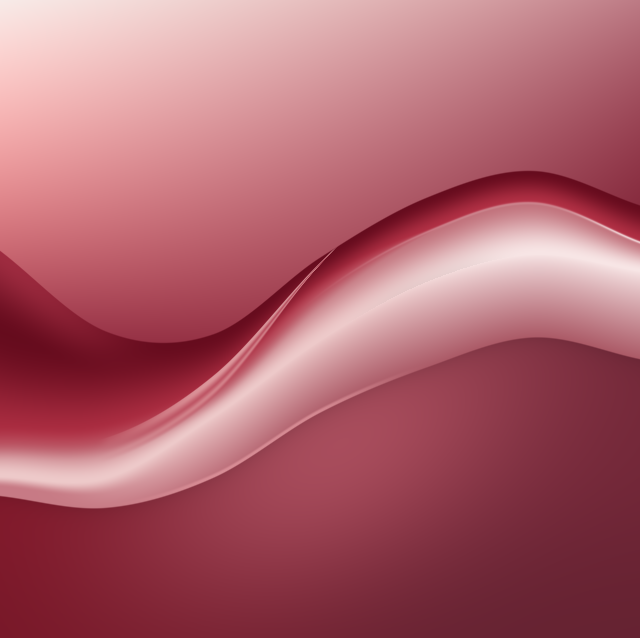
Write a Shadertoy shader that draws this background.

```glsl
// A satin ribbon wave folding across a rose and burgundy gradient.
#define WINE vec3(0.40, 0.045, 0.115)
#define CRIMSON vec3(0.70, 0.19, 0.27)
#define ROSE vec3(0.75, 0.43, 0.47)
#define BLUSH vec3(0.93, 0.79, 0.79)
#define PEARL vec3(0.97, 0.90, 0.90)
#define FOLD_TIP 0.522
#define RIM_WIDTH 0.006

// Smooth height curve through seven evenly spaced knots.
float curve(float k[7], float x) {
    float p = clamp(x, 0.0, 0.9999) * 6.0;
    int i = int(p);
    float t = p - float(i);
    float a = k[i], b = k[i + 1];
    float before = i > 0 ? k[i - 1] : 2.0 * a - b;
    float after = i < 5 ? k[i + 2] : 2.0 * b - a;
    float m = 0.5 * (b - before), n = 0.5 * (after - a);
    return a + t * (m + t * (3.0 * (b - a) - 2.0 * m - n + t * (2.0 * (a - b) + m + n)));
}

// Quadratic blend that passes through b at t = 0.5.
vec3 blend3(vec3 a, vec3 b, vec3 c, float t) {
    return a * (1.0 - t) * (1.0 - 2.0 * t) + b * 4.0 * t * (1.0 - t) + c * t * (2.0 * t - 1.0);
}

// One inside the span lo..hi, with feathered ends.
float band(float lo, float hi, float feather, float x) {
    return smoothstep(lo - feather, lo + feather, x) * (1.0 - smoothstep(hi - feather, hi + feather, x));
}

vec3 upperBackdrop(vec2 uv) {
    vec3 top = blend3(vec3(0.97, 0.92, 0.91), vec3(0.90, 0.74, 0.74), vec3(0.74, 0.48, 0.52), uv.x);
    vec3 middle = blend3(vec3(0.92, 0.60, 0.61), vec3(0.76, 0.45, 0.49), vec3(0.56, 0.21, 0.28), uv.x);
    vec3 low = blend3(vec3(0.60, 0.20, 0.28), vec3(0.58, 0.20, 0.27), vec3(0.45, 0.10, 0.18), uv.x);
    return blend3(top, middle, low, (1.0 - uv.y) / 0.52);
}

vec3 lowerBackdrop(vec2 uv, float depth) {
    vec3 base = mix(vec3(0.50, 0.09, 0.16), vec3(0.43, 0.145, 0.21), smoothstep(0.0, 0.8, uv.x));
    base *= mix(0.93, 1.03, smoothstep(0.0, 0.3, uv.y));
    vec2 d = uv - vec2(0.53, 0.31);
    vec2 q = vec2(dot(d, vec2(0.86, 0.50)) / 0.35, dot(d, vec2(-0.50, 0.86)) / 0.20);
    base = mix(base, vec3(0.67, 0.31, 0.37), 0.95 * exp(-dot(q, q)));
    return base * (1.0 - 0.10 * exp(-depth / 0.018));
}

void mainImage(out vec4 fragColor, in vec2 fragCoord) {
    vec2 uv = fragCoord / iResolution.xy;
    float x = uv.x, y = uv.y, px = 1.0 / iResolution.y;

    // Height of each contour, from left to right
    float outer = curve(float[7](0.607, 0.480, 0.476, 0.596, 0.690, 0.732, 0.678), x);
    float inner = curve(float[7](0.306, 0.310, 0.385, 0.539, 0.636, 0.682, 0.620), x);
    float crest = curve(float[7](0.254, 0.251, 0.346, 0.466, 0.558, 0.601, 0.575), x);
    float bottom = curve(float[7](0.2225, 0.204, 0.251, 0.353, 0.424, 0.471, 0.437), x);
    float fold = curve(float[7](0.304, 0.314, 0.411, 0.588, 0.740, 0.750, 0.750), x);

    // Dark outer face, with a lighter bloom at the far left
    float s = clamp((outer - y) / (outer - inner), 0.0, 1.0);
    float leftSide = 1.0 - smoothstep(0.0, 0.27, x);
    vec3 ribbon = mix(WINE, CRIMSON, smoothstep(0.42 * leftSide, 1.05, s));
    ribbon = mix(ribbon, vec3(0.62, 0.17, 0.25), leftSide * (1.0 - smoothstep(0.0, 0.42, s)));

    // Pale face: brightest on the crest, rosy towards both edges
    float rightSide = smoothstep(0.45, 0.72, x);
    vec3 pale = mix(BLUSH, PEARL, smoothstep(0.5, 0.85, x));
    float above = clamp((inner - y) / (inner - crest), 0.0, 1.0);
    float below = clamp((crest - y) / (crest - bottom), 0.0, 1.0);
    vec3 underside = mix(vec3(0.78, 0.48, 0.52), vec3(0.67, 0.35, 0.40), smoothstep(0.15, 0.6, x));
    float shade = mix(smoothstep(0.0, 0.55, below), pow(below, 0.85), smoothstep(0.05, 0.3, x));
    vec3 face = mix(ROSE, pale, smoothstep(-0.1, 1.0, above));
    face = mix(face, underside, shade);
    float crease = step(crest, y) * exp(-abs(y - crest) / 0.022);
    face *= 1.0 - 0.05 * crease * band(0.58, 0.76, 0.06, x);
    float feather = mix(0.028, 1.5 * px, rightSide);
    ribbon = mix(ribbon, face, 1.0 - smoothstep(inner - feather, inner + feather, y));

    // Thin folded sheet, tapering to a point
    float taper = smoothstep(0.0, 0.22, FOLD_TIP - x);
    float thickness = 0.003 + 0.036 * taper;
    float across = (fold - y) / thickness;
    float sheet = smoothstep(-px, px, fold - y) * (1.0 - smoothstep(0.75, 1.0, across));
    sheet *= band(0.16, FOLD_TIP, 0.012, x) * smoothstep(0.12, 0.34, x);
    vec3 satin = mix(vec3(0.90, 0.66, 0.67), vec3(0.75, 0.34, 0.40), smoothstep(0.1, 0.5, across));
    satin = mix(satin, vec3(0.86, 0.58, 0.60), band(0.58, 0.78, 0.16, across));
    ribbon = mix(ribbon, satin, 0.85 * sheet);

    // Fine light along the inner and lower rims
    float innerRim = exp(-pow((y - inner) / (0.35 * RIM_WIDTH), 2.0));
    ribbon = mix(ribbon, PEARL, innerRim * (0.28 * rightSide + 0.55 * smoothstep(0.86, 0.98, x)));
    float lowerRim = 1.0 - smoothstep(0.5 * RIM_WIDTH, 1.4 * RIM_WIDTH, y - bottom);
    ribbon = mix(ribbon, vec3(0.88, 0.59, 0.62), 0.75 * lowerRim * band(0.25, 0.58, 0.10, x));

    // Layers: lower ground, ribbon, upper ground
    vec3 color = mix(lowerBackdrop(uv, max(bottom - y, 0.0)), ribbon, smoothstep(-px, px, y - bottom));
    color = mix(color, upperBackdrop(uv), smoothstep(-px, px, y - outer));
    fragColor = vec4(clamp(color, 0.0, 1.0), 1.0);
}
```
